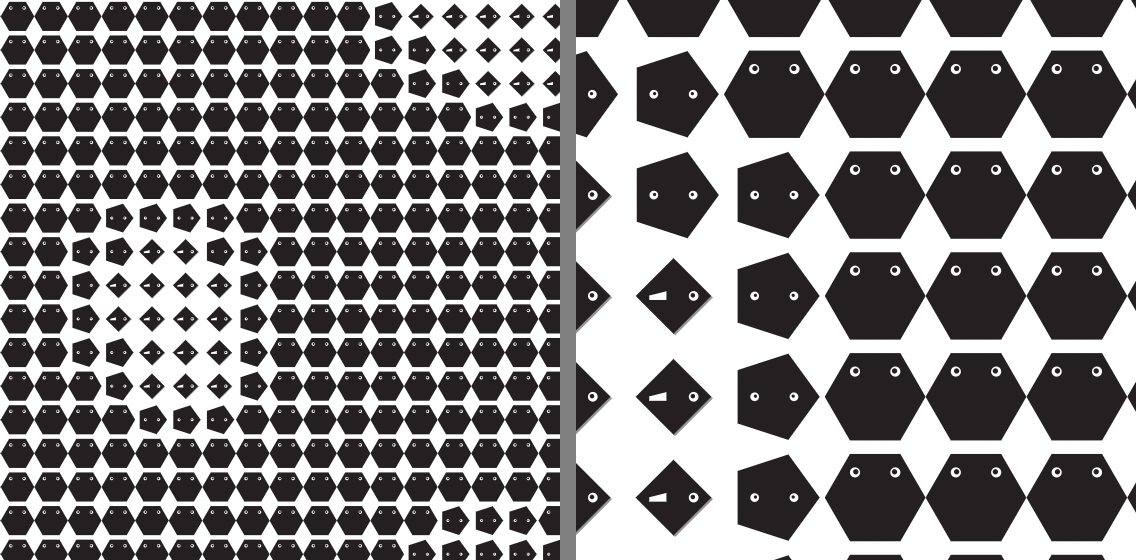
Left: the whole. Right: its middle third, enlarged.
Reproduce this pattern procedurally as a WebGL 1 fragment shader.

```glsl
precision highp float;

uniform vec2 u_resolution;

const float TAU = 6.2831853;
const float CELLS = 16.66;
const vec2 GRID_OFFSET = vec2(-0.02, 0.012);
const vec3 INK = vec3(0.14, 0.12, 0.13);
const vec3 PAPER = vec3(1.0);
const vec3 RIM = vec3(0.59, 0.58, 0.58);

// Regular polygon with one corner pointing right
float polygon(vec2 p, float sides, float radius) {
  float sector = TAU / sides;
  float angle = mod(atan(p.y, p.x), sector) - 0.5 * sector;
  return length(p) * cos(angle) - radius * cos(0.5 * sector);
}

float circle(vec2 p, float radius) {
  return length(p) - radius;
}

// Drooping eye: a flat base under a sloping lid
float droopingEye(vec2 p) {
  float sides = abs(p.x) - 0.085;
  float base = -p.y - 0.04;
  float lid = p.y - 0.025 - 0.25 * p.x;
  return max(sides, max(base, lid));
}

float coverage(float dist, float pixel) {
  return clamp(0.5 - dist / pixel, 0.0, 1.0);
}

// Squared size of the tilted ellipse through an offset from its centre
float ellipse(vec2 d, float widthWeight, float tilt) {
  return widthWeight * d.x * d.x + d.y * d.y - tilt * d.x * d.y;
}

// Number of sides for a cell: six outside the patches, five on rims, four inside
float cellSides(vec2 cell) {
  float leftRim = ellipse(cell - vec2(4.6, 8.95), 1.0, 0.12);
  float leftCore = ellipse(cell - vec2(4.8, 9.1), 1.5, 0.5);
  float corner = ellipse(cell - vec2(16.0, -0.5), 0.5, 0.0);
  float bottom = ellipse(cell - vec2(14.0, 17.0), 1.0, 0.0);
  if (leftCore < 5.9 || corner < 9.2) return 4.0;
  if (leftRim < 11.35 || corner < 15.7 || bottom < 6.5) return 5.0;
  return 6.0;
}

// Round eye with a dark pupil
vec3 addEye(vec3 color, vec2 p, float radius, float pupil, float pixel) {
  color = mix(color, PAPER, coverage(circle(p, radius), pixel));
  return mix(color, INK, coverage(circle(p - vec2(-0.008, 0.006), pupil), pixel));
}

vec3 drawTile(vec2 p, float sides, float pixel) {
  vec3 color = PAPER;
  if (sides > 5.5) {
    color = mix(color, INK, coverage(polygon(p, 6.0, 0.5), pixel));
    vec2 eye = vec2(abs(p.x) - 0.2, p.y - 0.25);
    return addEye(color, eye, 0.05, 0.026, pixel);
  }
  if (sides > 4.5) {
    color = mix(color, INK, coverage(polygon(p, 5.0, 0.45), pixel));
    vec2 eye = vec2(abs(p.x) - 0.195, p.y);
    return addEye(color, eye, 0.043, 0.016, pixel);
  }
  // Diamond with a thin pale rim on its lower right
  color = mix(color, RIM, coverage(polygon(p - vec2(0.016, -0.016), 4.0, 0.375), pixel));
  color = mix(color, INK, coverage(polygon(p, 4.0, 0.375), pixel));
  color = mix(color, PAPER, coverage(droopingEye(p + vec2(0.155, 0.0)), pixel));
  return addEye(color, p - vec2(0.2, 0.0), 0.048, 0.022, pixel);
}

void main() {
  // Rows count downwards from the top edge
  float span = min(u_resolution.x, u_resolution.y);
  vec2 fromTop = vec2(gl_FragCoord.x, u_resolution.y - gl_FragCoord.y) / span;
  vec2 grid = fromTop * CELLS + GRID_OFFSET;
  vec2 local = (fract(grid) - 0.5) * vec2(1.0, -1.0);
  float pixel = CELLS / span;
  gl_FragColor = vec4(drawTile(local, cellSides(floor(grid)), pixel), 1.0);
}
```
